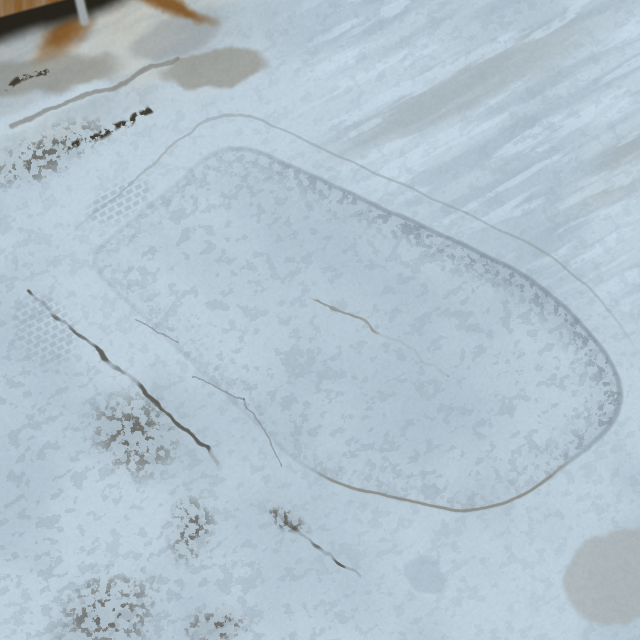
Reproduce this texture procedurally as a WebGL 2 fragment shader.

```glsl
#version 300 es
precision highp float;
// Weathered pale roof membrane with a raised rounded patch, cracks, stains and speckles.
uniform vec2 u_resolution;
out vec4 fragColor;

const vec3 PALE = vec3(.745, .815, .862), SLATE = vec3(.655, .725, .775);
const vec3 GREY = vec3(.62, .645, .65), MUD = vec3(.49, .475, .43);
const vec3 SHADOW = vec3(.15, .14, .115), RUST = vec3(.47, .29, .1), CREAM = vec3(.76, .75, .7);

float hash(vec2 p) {
  vec3 q = fract(p.xyx * .1031);
  q += dot(q, q.yzx + 33.33);
  return fract((q.x + q.y) * q.z);
}
float noise(vec2 p) {
  vec2 i = floor(p), f = fract(p);
  f = f * f * (3. - 2. * f);
  return mix(mix(hash(i), hash(i + vec2(1, 0)), f.x),
             mix(hash(i + vec2(0, 1)), hash(i + 1.), f.x), f.y);
}
float fbm(vec2 p) {
  float sum = 0., amp = .533;
  for (int i = 0; i < 4; i++) {
    sum += amp * noise(p);
    p = mat2(1.6, 1.2, -1.2, 1.6) * p + 7.3;
    amp *= .5;
  }
  return sum;
}
vec2 turn(vec2 p, float a) { return vec2(cos(a) * p.x + sin(a) * p.y, cos(a) * p.y - sin(a) * p.x); }

// Ellipse mask: center in xy, radii in zw
float blob(vec2 p, vec4 e, float angle, float soft) {
  return 1. - smoothstep(1. - soft, 1. + soft, length(turn(p - e.xy, angle) / e.zw));
}
// Segment mask: ends in xy and zw
float stroke(vec2 p, vec4 s, float width) {
  vec2 d = s.zw - s.xy, q = p - s.xy;
  float t = clamp(dot(q, d) / dot(d, d), 0., 1.);
  return 1. - smoothstep(width * .3, width, length(q - d * t));
}
// Smooth intersection with a half-plane
float cut(float d, vec2 p, vec2 normal, float offset, float k) {
  float e = dot(p, normal) - offset, h = max(k - abs(d - e), 0.);
  return max(d, e) + h * h * .25 / k;
}
float patchDistance(vec2 p) {
  float d = dot(p, vec2(.415, .909)) - .861;
  d = cut(d, p, vec2(-.651, .758), .362, .06);
  d = cut(d, p, vec2(.843, .537), 1.036, .07);
  d = cut(d, p, vec2(.613, -.79), .325, .09);
  d = cut(d, p, vec2(-.212, -.977), -.348, .07);
  return cut(d, p, vec2(-.688, -.726), -.522, .04);
}
// Rows of small shoe-tread bars
float tread(vec2 p, vec4 e, float angle) {
  vec2 q = turn(p - e.xy, angle) * vec2(65, 95);
  q.x += .5 * mod(floor(q.y), 2.);
  vec2 bar = abs(fract(q) - .5);
  return smoothstep(.4, .28, max(bar.x, bar.y)) * blob(p, e, angle, .3);
}
void paint(inout vec3 col, vec3 tint, float mask) { col = mix(col, tint, clamp(mask, 0., 1.)); }

void main() {
  vec2 p = gl_FragCoord.xy / u_resolution;
  vec2 warp = vec2(fbm(p * 22.), fbm(p * 22. + 40.)) - .5;
  vec2 w = p + warp * .025, s = turn(p, .5);
  float broad = fbm(p * 6.), fine = fbm(p * 130.);
  float d = patchDistance(p + warp * .006), inside = smoothstep(.006, -.006, d);
  // Membrane tone and brushed streaks
  vec3 col = mix(PALE, SLATE, smoothstep(.4, .8, broad) * .55);
  float brushed = smoothstep(.8, .96, dot(p, vec2(.415, .909))) * smoothstep(.38, .58, p.x);
  paint(col, SLATE, brushed * smoothstep(.4, .7, fbm(s * vec2(5, 48))) * .6);
  paint(col, GREY, blob(w, vec4(.74, .87, .22, .035), .46, .5) * .38);
  paint(col, GREY, blob(w, vec4(.98, .74, .09, .035), .7, .5) * .4);
  paint(col, PALE * 1.06, brushed * smoothstep(.55, .7, fbm(s * vec2(9, 70))) * .6);
  // Mottled speckles
  float spots = smoothstep(.57, .64, fbm(s * vec2(72, 95)));
  float low = smoothstep(.45, .15, p.x * .6 + p.y * .55);
  paint(col, SLATE * .97, spots * (.3 + .25 * inside + .3 * low) * (.4 + broad));
  // Raised patch: worn centre, speckled rim, overlap and lip
  paint(col, SLATE, inside * blob(w, vec4(.57, .49, .26, .12), -.6, .7) * .35);
  float side = smoothstep(.72, .95, dot(p, vec2(.72, .69)));
  float rim = inside * smoothstep(-.06, -.004, d) * (.3 + .7 * side);
  paint(col, SLATE * .82, rim * (.22 + .6 * smoothstep(.5, .62, fine)));
  paint(col, SLATE * .72, smoothstep(.006, .001, abs(d)) * (.12 + .38 * side));
  float overlap = smoothstep(.003, .001, abs(d - .046 - warp.x * .008));
  paint(col, GREY * .9, overlap * smoothstep(.62, .75, p.y + p.x * .2) * .4);
  float lip = smoothstep(.0032, .001, abs(d)) * smoothstep(.3, .24, p.y);
  paint(col, MUD, lip * smoothstep(.46, .52, p.x) * .65);
  // Upper left weathering
  float corner = smoothstep(.7, .98, p.y - p.x * .22 + warp.x * .1) * smoothstep(.5, .18, p.x);
  paint(col, mix(GREY, CREAM, smoothstep(.35, .65, fbm(s * vec2(8, 28)))), corner * .85);
  paint(col, MUD, blob(w, vec4(.07, .885, .115, .03), .12, .25) * .5);
  paint(col, MUD * 1.1, blob(w, vec4(.335, .892, .083, .03), .2, .15) * .58);
  paint(col, GREY * .95, blob(w, vec4(.275, .942, .075, .032), .35, .2) * .6);
  paint(col, PALE * 1.04, stroke(w, vec4(0, .8, .16, .865), .02) * .65);
  paint(col, MUD * .9, stroke(w, vec4(.02, .805, .28, .905), .006) * .55);
  // Puddle marks and treads
  paint(col, GREY * 1.06, blob(w, vec4(.965, .1, .085, .072), .5, .08) * .7);
  paint(col, SLATE, blob(w, vec4(.667, .102, .037, .025), -.4, .15) * .6);
  paint(col, SLATE * .9, .42 * (tread(p, vec4(.07, .485, .045, .06), .5) + tread(p, vec4(.185, .685, .055, .026), .5)));
  // Joints and hairline cracks
  float gaps = smoothstep(.38, .62, noise(p * 38.));
  float joint = stroke(w, vec4(.045, .545, .345, .278), .0045) + stroke(w, vec4(.43, .205, .56, .095), .004);
  paint(col, MUD * .65, joint * (.2 + .65 * gaps));
  paint(col, MUD, stroke(w, vec4(.49, .54, .7, .415), .003) * (.1 + .45 * gaps));
  float hair = stroke(w, vec4(.21, .5, .285, .46), .0022) + stroke(w, vec4(.3, .41, .385, .375), .0022);
  paint(col, GREY * .8, .55 * (hair + stroke(w, vec4(.385, .375, .445, .27), .0022)));
  // Gritty dirt and scuffs
  float dirt = blob(w, vec4(.21, .32, .055, .045), -.6, .8) + blob(w, vec4(.3, .17, .03, .04), 0., .8)
    + blob(w, vec4(.17, .04, .06, .05), .6, .8) + blob(w, vec4(.34, .02, .04, .025), 0., .7)
    + blob(w, vec4(.45, .19, .03, .012), -.5, .6) + blob(w, vec4(.07, .76, .08, .025), .4, .8);
  paint(col, MUD * .7, dirt * (.1 + .65 * smoothstep(.5, .66, fine)));
  float scuffs = stroke(w, vec4(.11, .768, .235, .822), .008) + stroke(w, vec4(.01, .868, .07, .888), .007);
  paint(col, SHADOW * 1.7, scuffs * smoothstep(.34, .6, fine));
  // Rust, shadow and metal frame
  paint(col, RUST, .85 * (blob(w, vec4(.1, .945, .04, .018), .7, .7) + blob(w, vec4(.265, .988, .06, .01), -.3, .7)));
  float shade = smoothstep(-.018, .012, p.y - .935 - p.x * .33 + warp.y * .015);
  paint(col, SHADOW, shade * smoothstep(.24, .17, p.x));
  paint(col, mix(CREAM * .85, RUST, fbm(p * vec2(60, 15))), smoothstep(-.003, .003, p.y - .973 - p.x * .27));
  paint(col, GREY, stroke(p, vec4(.122, 1.01, .132, .967), .011));
  fragColor = vec4(col * (.985 + .03 * noise(p * 260.)), 1);
}
```
